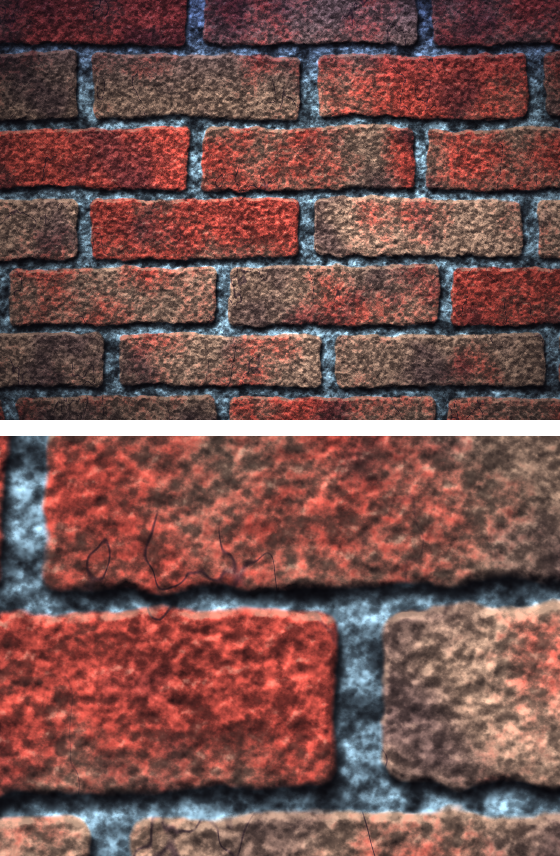
Top: the whole. Bottom: its middle third, enlarged.
Reproduce this texture procedurally as a WebGL 2 fragment shader.

```glsl
#version 300 es
precision highp float;
// Weathered red and tan brick wall with rough blue-grey mortar, lit from above.
uniform vec2 u_resolution;
out vec4 outColor;

const vec3 RED = vec3(0.60, 0.235, 0.19);
const vec3 TAN = vec3(0.50, 0.40, 0.33);
const vec3 DUST = vec3(0.72, 0.59, 0.49);
const vec3 SOOT = vec3(0.13, 0.09, 0.12);
const vec3 MORTAR = vec3(0.39, 0.49, 0.54);

// Redness of the bricks in each course, from the top course down.
const vec4 REDNESS[7] = vec4[7](
    vec4(0.75, 0.35, 0.60, 0.5), vec4(0.15, 0.30, 0.78, 0.5),
    vec4(0.92, 0.50, 0.45, 0.5), vec4(0.20, 0.88, 0.10, 0.2),
    vec4(0.48, 0.38, 0.78, 0.5), vec4(0.02, 0.32, 0.18, 0.4),
    vec4(0.55, 0.55, 0.60, 0.5));

struct Brick {
    float dist;  // signed distance to the outline, negative inside
    vec2 id;     // column and course
};

float hash(vec2 p) {
    vec3 q = fract(p.xyx * 0.1031);
    q += dot(q, q.yzx + 33.33);
    return fract((q.x + q.y) * q.z);
}

float noise(vec2 p) {
    vec2 i = floor(p), f = fract(p);
    f = f * f * (3.0 - 2.0 * f);
    return mix(mix(hash(i), hash(i + vec2(1, 0)), f.x),
               mix(hash(i + vec2(0, 1)), hash(i + vec2(1, 1)), f.x), f.y);
}

float fbm(vec2 p) {
    float sum = 0.0, amp = 0.53;
    for (int i = 0; i < 4; i++) {
        sum += amp * noise(p);
        p = mat2(1.6, 1.2, -1.2, 1.6) * p + 17.3;
        amp *= 0.5;
    }
    return sum;
}

float roundBox(vec2 p, vec2 halfSize, float radius) {
    vec2 q = abs(p) - halfSize + radius;
    return length(max(q, 0.0)) + min(max(q.x, q.y), 0.0) - radius;
}

// Finds the brick around p; courses get thinner towards the bottom.
Brick brickAt(vec2 p) {
    vec2 w = p + 0.012 * (vec2(noise(p * 7.0), noise(p * 7.0 + 40.0)) - 0.5);
    float t = 1.0 - w.y;
    float v = 0.37 + t * (5.345 + 0.744 * t);
    float course = floor(v);
    float courseHeight = 1.0 / (5.345 + 1.488 * t);
    float pitch = mix(0.544, 0.516, course / 6.0);
    float firstJoint = 0.467 - 0.267 * mod(course, 2.0) + 0.067 * step(4.0, course);
    float u = (w.x - firstJoint) / pitch + 1.0;
    vec2 id = vec2(floor(u), course);
    vec2 local = vec2((fract(u) - 0.5) * pitch, (0.5 - fract(v)) * courseHeight);
    float rnd = hash(id + 7.0);
    local.y += local.x * (rnd - 0.5) * 0.025;
    vec2 gap = vec2(0.015 + 0.008 * rnd, 0.009 + 0.005 * hash(id + 31.0));
    float d = roundBox(local, 0.5 * vec2(pitch, courseHeight) - gap, 0.016);
    return Brick(d + 0.017 * (fbm(p * 26.0) - 0.5), id);
}

// Height of the surface: raised gritty bricks over lumpy mortar.
float relief(vec2 p, float dist) {
    float grit = fbm(p * 88.0);
    float lumps = 1.3 * fbm(p * 52.0 + 9.0);
    return mix(lumps, 0.9 + 0.8 * grit, smoothstep(0.005, -0.008, dist));
}

vec3 brickColor(vec2 p, vec2 id, float grain) {
    float tone = REDNESS[int(clamp(id.y, 0.0, 6.0))][int(clamp(id.x, 0.0, 3.0))];
    float patches = fbm(p * 8.0 + id * 5.0);
    float red = tone + 1.6 * (patches - 0.5) + 0.6 * (grain - 0.5);
    vec3 c = mix(TAN, RED, smoothstep(0.15, 0.95, red));
    // Soot stains and thin cracks
    float stain = smoothstep(0.48, 0.80, fbm(p * 9.0 + id * 11.0 + 60.0));
    float vein = abs(fbm(p * vec2(13.0, 7.0) + id * 3.0) - 0.5);
    float crack = smoothstep(0.012, 0.0, vein) * smoothstep(0.55, 0.7, noise(p * 9.0 + 3.0));
    c = mix(c, SOOT, max(0.5 * stain, 0.65 * crack));
    return c * (0.85 + 0.3 * hash(id + 53.0));
}

float vignette(vec2 p) {
    float r = length((p - vec2(0.70, 0.47)) / vec2(0.82, 0.64));
    return mix(1.18, 0.42, smoothstep(0.2, 1.25, r));
}

void main() {
    vec2 p = gl_FragCoord.xy / u_resolution.y;
    Brick brick = brickAt(p);
    float grain = fbm(p * vec2(120.0, 140.0) + 21.0);
    float mottle = mix(0.62, 1.28, smoothstep(0.26, 0.74, grain));
    mottle *= mix(0.8, 1.2, fbm(p * 30.0 + 70.0));

    // Mortar sinks into the shadow of the brick above and to the left
    float overhead = brickAt(p + vec2(-0.005, 0.011)).dist;
    float shadow = mix(0.2, 1.0, smoothstep(-0.006, 0.008, overhead));
    float hollows = smoothstep(0.25, 0.6, fbm(p * 40.0 + 33.0));
    vec3 mortar = MORTAR * shadow * mix(0.35, 1.1, hollows);
    float onBrick = smoothstep(0.003, -0.003, brick.dist);
    vec3 color = mix(mortar, brickColor(p, brick.id, grain), onBrick) * mottle;

    // Light from above picks out top edges and leaves pale dust on the grit
    vec2 toLight = vec2(-0.0012, 0.0038);
    float rise = relief(p, brick.dist) - relief(p + toLight, brickAt(p + toLight).dist);
    color *= clamp(1.0 + 2.0 * rise, 0.15, 1.6);
    color = mix(color, DUST, 0.55 * smoothstep(0.06, 0.36, rise) * onBrick);

    // Cool tint near the top, darkening towards the corners
    color *= mix(vec3(1.0), vec3(0.92, 0.92, 1.2), smoothstep(0.75, 1.0, p.y));
    outColor = vec4(clamp(color * vignette(p), 0.0, 1.0) + vec3(0.025, 0.02, 0.035), 1.0);
}
```
